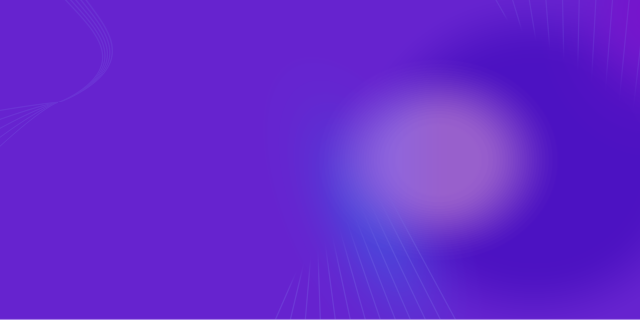
Give the GLSL for this background, as a Shadertoy shader.

```glsl
// A violet field with a soft indigo disc, a slanted blue glow, a pink orb and
// a magenta corner, built from finely terraced elliptical falloffs. Faint fans
// of lines and a sheaf of curves, drawn by loops, lie on top.

#define VIOLET   vec3(0.400, 0.138, 0.812)
#define INDIGO   vec3(0.300, 0.070, 0.760)
#define BLUE     vec3(0.285, 0.290, 0.860)
#define LAVENDER vec3(0.560, 0.400, 0.870)
#define PINK     vec3(0.598, 0.375, 0.800)
#define MAGENTA  vec3(0.460, 0.080, 0.800)
#define LINE_TINT vec3(0.50, 0.48, 0.92)
#define EDGE_TINT vec3(0.72, 0.60, 0.92)
#define LINE_HALF_WIDTH 0.0008
#define LINE_OPACITY 0.24
#define BANDS 26.0

// Distance from the centre of an ellipse, 1.0 on its rim
float ellipseRadius(vec2 p, vec2 center, vec2 radii) {
    return length((p - center) / radii);
}

// Soft bell around a center, stretched along a unit axis
float slantedGlow(vec2 p, vec2 center, vec2 axis, vec2 spread) {
    vec2 d = p - center;
    vec2 q = vec2(dot(d, axis), dot(d, vec2(-axis.y, axis.x))) / spread;
    return exp(-dot(q, q));
}

// Turns a smooth falloff into fine, soft-edged contour steps
float terrace(float value) {
    float level = value * BANDS;
    return (floor(level) + smoothstep(0.6, 1.0, fract(level))) / BANDS;
}

float stroke(float dist, float pixel) {
    return 1.0 - smoothstep(0.0, LINE_HALF_WIDTH + pixel, dist);
}

// Straight lines whose two ends advance by a fixed step; they fade inward
float lineFan(vec2 p, vec2 outer, vec2 outerStep, vec2 inner, vec2 innerStep,
              int count, float pixel) {
    float ink = 0.0;
    for (int i = 0; i < count; i++) {
        vec2 a = outer + float(i) * outerStep;
        vec2 ab = inner + float(i) * innerStep - a;
        float t = clamp(dot(p - a, ab) / dot(ab, ab), 0.0, 1.0);
        float fade = 1.0 - smoothstep(0.5, 1.0, t);
        ink = max(ink, stroke(length(p - a - t * ab), pixel) * fade);
    }
    return ink;
}

// Curves that bulge to the right, pinch together, then spread to the left edge
float curveSheaf(vec2 p, float pixel) {
    const vec2 pinch = vec2(0.18, 0.68);
    float t = clamp((p.y - pinch.y) / (1.0 - pinch.y), 0.001, 1.0);
    float phase = 3.14159 * pow(t, 0.8);
    float slope = 1.02 * cos(phase) * pow(t, -0.2);
    float ink = 0.0;
    for (int i = 0; i < 5; i++) {
        float k = float(i);
        float x = pinch.x + 0.13 * sin(phase) + t * (0.025 + 0.016 * k);
        float upper = abs(p.x - x) / sqrt(1.0 + slope * slope);
        ink = max(ink, stroke(upper, pixel) * step(pinch.y, p.y));

        float s = clamp(1.0 - p.x / pinch.x, 0.0, 1.0);
        float drop = (0.025 + 0.028 * k) * pow(s, 1.2);
        float tail = abs(p.y - pinch.y + drop);
        ink = max(ink, stroke(tail, pixel) * step(p.x, pinch.x));
    }
    return ink;
}

void mainImage(out vec4 fragColor, in vec2 fragCoord) {
    vec2 p = fragCoord / iResolution.y;
    float pixel = 1.0 / iResolution.y;

    // Field, dark disc and warm corner
    vec3 color = VIOLET;
    float disc = ellipseRadius(p, vec2(1.67, 0.49), vec2(0.50, 0.46));
    color = mix(color, INDIGO, terrace(1.0 - smoothstep(0.68, 1.20, disc)));
    float corner = slantedGlow(p, vec2(2.03, 0.96), vec2(0.0, 1.0), vec2(0.23, 0.18));
    color = mix(color, MAGENTA, terrace(corner));

    // Blue glow below and to the left of the orb
    float glow = slantedGlow(p, vec2(1.165, 0.31), vec2(0.45, -0.893), vec2(0.30, 0.14));
    color = mix(color, BLUE, terrace(0.88 * glow));

    // Orb, cooler on its left side
    float orb = ellipseRadius(p, vec2(1.37, 0.50), vec2(0.268, 0.225));
    vec3 orbColor = mix(LAVENDER, PINK, smoothstep(1.18, 1.42, p.x));
    color = mix(color, orbColor, terrace(1.0 - smoothstep(0.45, 1.5, orb)));

    // Faint line work
    float ink = 0.7 * curveSheaf(p, pixel);
    ink = max(ink, lineFan(p, vec2(0.86, 0.0), vec2(0.047, 0.0),
                           vec2(0.93, 0.16), vec2(0.021, 0.024), 13, pixel));
    ink = max(ink, 0.7 * lineFan(p, vec2(1.55, 1.0), vec2(0.052, 0.0),
                           vec2(1.59, 0.93), vec2(0.043, -0.032), 10, pixel));
    color = mix(color, LINE_TINT, LINE_OPACITY * ink);

    // Pale hairline along the lower edge
    float edge = 1.0 - smoothstep(0.002, 0.002 + pixel, p.y);
    color = mix(color, EDGE_TINT, 0.8 * edge);

    fragColor = vec4(color, 1.0);
}
```
